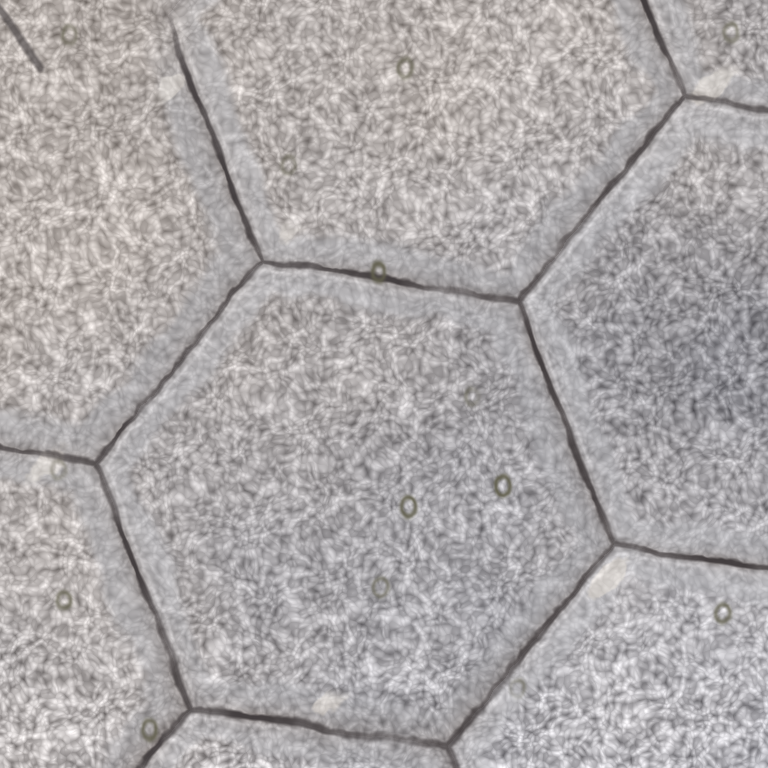
Reproduce this texture procedurally as a WebGL 1 fragment shader.

```glsl
precision highp float;
uniform vec2 u_resolution;

// Paving layout, in canvas units
const float SPACING = 0.59;
const float TURN = 0.3665;
const vec2 CENTRE = vec2(0.461, 0.344);
const float JOINT_WIDTH = 0.0052;
const float BEVEL_WIDTH = 0.043;
const float WOBBLE = 0.0032;
const vec2 WORN_SPOT = vec2(0.09, 0.98);
const vec2 LIGHT_DIR = vec2(-0.86, 0.5);

// Grain and blemishes
const float GRAIN_SCALE = 68.0;
const float GRAIN_DEPTH = 0.29;
const float PIT_CELLS = 7.0;
const float PIT_CHANCE = 0.34;
const float FLAKE_CELLS = 6.0;
const float FLAKE_CHANCE = 0.5;

const vec3 STONE = vec3(0.69, 0.68, 0.69);
const vec3 BEVEL = vec3(0.70, 0.70, 0.715);
const vec3 WARM = vec3(0.015, 0.0, -0.022);
const vec3 SOIL = vec3(0.47, 0.43, 0.41);
const vec3 CRACK = vec3(0.25, 0.23, 0.235);
const vec3 PIT_RIM = vec3(0.38, 0.37, 0.30);
const vec3 FLAKE = vec3(0.87, 0.85, 0.83);

vec2 hash2(vec2 p) {
  vec2 k = vec2(dot(p, vec2(127.1, 311.7)), dot(p, vec2(269.5, 183.3)));
  return fract(sin(k) * 43758.5);
}

// Distance to the nearest jittered cell point
float cellular(vec2 p) {
  vec2 cell = floor(p), f = p - cell;
  float nearest = 4.0;
  for (int y = -1; y <= 1; y++)
    for (int x = -1; x <= 1; x++) {
      vec2 o = vec2(float(x), float(y));
      vec2 d = o + hash2(cell + o) - f;
      nearest = min(nearest, dot(d, d));
    }
  return sqrt(nearest);
}

// Layered rotated sines, roughly -1 to 1
float sines(vec2 p) {
  float sum = 0.0, amp = 0.5;
  for (int i = 0; i < 5; i++) {
    p = mat2(0.8, 0.6, -0.6, 0.8) * p * 1.7 + 1.3;
    sum += amp * sin(p.x + 1.4 * sin(p.y));
    amp *= 0.62;
  }
  return sum;
}

// Offset to this cell's scattered point (xy), and whether it exists (z)
vec3 scatter(vec2 uv, float cells, float chance, float seed) {
  vec2 g = uv * cells, id = floor(g);
  vec2 point = 0.25 + 0.5 * hash2(id + seed);
  return vec3((g - id - point) / cells, step(hash2(id + seed + 31.7).x, chance));
}

// Offset from the nearest hexagon centre
vec2 hexLocal(vec2 q) {
  vec2 r = vec2(1.0, 1.7320508), h = 0.5 * r;
  vec2 a = mod(q + h, r) - h, b = mod(q, r) - h;
  return dot(a, a) < dot(b, b) ? a : b;
}

float segment(vec2 p, vec2 a, vec2 b) {
  vec2 d = b - a;
  return length(p - a - d * clamp(dot(p - a, d) / dot(d, d), 0.0, 1.0));
}

void main() {
  vec2 uv = gl_FragCoord.xy / u_resolution;
  float pixel = 1.0 / u_resolution.y;
  float broad = sines(uv * 3.0 + 4.0), mid = sines(uv * 13.0), fine = sines(uv * 42.0);

  // Hexagonal slabs with uneven edges
  float c = cos(TURN), s = sin(TURN);
  mat2 turn = mat2(c, -s, s, c);
  vec2 ragged = WOBBLE * vec2(mid + 0.5 * fine, sines(uv * 17.0 + 9.0) - 0.5 * fine);
  vec2 q = turn * (uv + ragged - CENTRE) / SPACING;
  vec2 local = hexLocal(q), aq = abs(local);
  vec2 slab = floor((q - local) * vec2(2.0, 1.1547) + 0.5);
  float edge = SPACING * (0.5 - max(aq.x, dot(aq, vec2(0.5, 0.8660254))));
  float lit = dot(normalize(local + 0.0001), turn * LIGHT_DIR);
  float wear = smoothstep(0.22, 0.02, uv.y + 0.06 * mid);
  float kept = smoothstep(0.08, 0.2, length(uv - WORN_SPOT));

  // Curled grain in three sizes
  vec2 curl = uv + 0.006 * vec2(sines(uv * 24.0 + 3.0), sines(uv * 24.0 + 17.0));
  float grain = cellular(curl * GRAIN_SCALE) - 0.47;
  grain -= 0.8 * (cellular(curl.yx * GRAIN_SCALE * 1.9) - 0.47);
  grain += 0.4 * (cellular(curl * GRAIN_SCALE * 0.38 + 5.0) - 0.47);

  // Slab tone: warm upper left, cool right, paler below
  vec3 colour = STONE + 0.035 * (hash2(slab + 3.0).x - 0.5) + 0.026 * broad + 0.02 * mid;
  colour += WARM * clamp(1.1 * (uv.y - uv.x) + 0.4 + 0.4 * broad, -0.8, 1.3);
  colour += 0.035 * (0.5 - uv.y);
  colour -= 0.06 * smoothstep(0.28, 0.05, length(uv - vec2(0.93, 0.56)));

  // Smooth bevel around each slab, lit from one side
  float bevelEnd = BEVEL_WIDTH * (1.0 + 0.25 * mid);
  float bevel = (1.0 - smoothstep(0.75, 1.2, edge / bevelEnd)) * kept;
  float lip = exp(-pow((edge - bevelEnd * 1.1) / 0.006, 2.0)) * kept;
  colour = mix(colour, BEVEL + 0.045 * lit, 0.6 * bevel);
  colour -= 0.035 * lip * (0.6 + mid);
  colour += GRAIN_DEPTH * grain * (1.0 - 0.45 * bevel) * (1.0 + 0.3 * wear);

  // Pale flakes gathered beside the joints
  vec3 flake = scatter(uv, FLAKE_CELLS, FLAKE_CHANCE, 12.0);
  vec2 fp = mat2(0.75, -0.66, 0.66, 0.75) * flake.xy / vec2(0.035, 0.015);
  float chip = 1.0 - smoothstep(0.7, 1.0, length(fp) + 0.3 * fine + 0.25 * mid);
  chip *= flake.z * (1.0 - smoothstep(0.035, 0.06, edge));
  colour = mix(colour, FLAKE + 0.1 * grain, 0.8 * chip);

  // Soil and broken dark joint lines
  float soil = exp(-edge / (0.009 + 0.012 * wear)) * (0.5 + 0.2 * mid - 0.12 * lit);
  colour = mix(colour, SOIL + 0.15 * grain, clamp(soil * kept, 0.0, 1.0));
  float width = JOINT_WIDTH * (0.85 + 0.35 * fine + 0.3 * wear);
  float line = 1.0 - smoothstep(width * 0.35, width + pixel, edge);
  colour = mix(colour, CRACK, line * kept * clamp(0.72 + 0.35 * mid, 0.25, 0.95));
  float glint = exp(-pow((edge - 0.0105) / 0.0028, 2.0));
  colour += 0.09 * glint * kept * clamp(0.4 + lit + 0.5 * fine, 0.0, 1.0);
  float split = segment(uv + ragged, vec2(-0.02, 1.02), vec2(0.055, 0.91));
  colour = mix(colour, CRACK, 0.6 * (1.0 - smoothstep(0.002, 0.007, split)));

  // Small ringed pits with pale centres
  vec3 pit = scatter(uv, PIT_CELLS, PIT_CHANCE, 5.0);
  float radius = length(pit.xy * vec2(1.15, 0.9)) + 0.002 * fine;
  float rim = exp(-pow((radius - 0.010) / 0.0035, 2.0)) * pit.z;
  float core = (1.0 - smoothstep(0.003, 0.007, radius)) * pit.z;
  colour = mix(colour, PIT_RIM, rim * clamp(0.6 + 0.4 * mid, 0.2, 0.9));
  colour += 0.07 * core;

  gl_FragColor = vec4(clamp(colour, 0.0, 1.0), 1.0);
}
```
